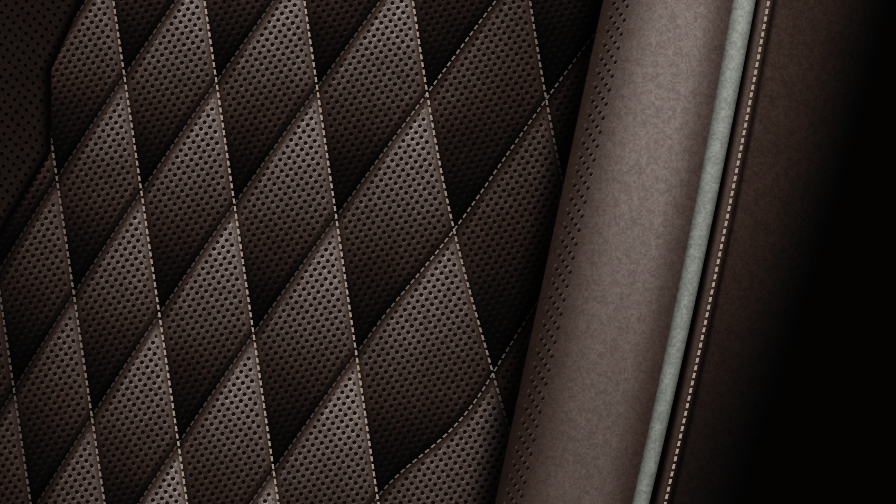
Write a Shadertoy shader that draws this texture.

```glsl
#define HEIGHT 432.0      // layout units per canvas height
#define SEAM_SLANT 0.147
#define QUILT_DARK 0.035
#define QUILT_LIGHT 0.40
#define HOLE_RADIUS 1.75
#define STITCH_PERIOD 6.5
#define GRAIN 0.30
#define BOLSTER_LIGHT 0.42
#define PIPING_COLOR vec3(0.54, 0.55, 0.52)
#define THREAD_COLOR vec3(0.68, 0.61, 0.55)

float hash(vec2 p) {
    vec3 q = fract(vec3(p.xyx) * 0.1031);
    q += dot(q, q.yzx + 33.33);
    return fract((q.x + q.y) * q.z);
}

float noise(vec2 p) {
    vec2 i = floor(p), f = fract(p);
    f = f * f * (3.0 - 2.0 * f);
    return mix(mix(hash(i), hash(i + vec2(1, 0)), f.x),
               mix(hash(i + vec2(0, 1)), hash(i + vec2(1, 1)), f.x), f.y);
}

// Soft coverage of a shape from its signed distance
float cover(float d, float px) { return 1.0 - smoothstep(-0.5 * px, 0.5 * px, d); }

// Brown leather tone for a given lightness
vec3 leather(float l) {
    return max(vec3(0.015, 0.01, 0.008), l + vec3(0.037, -0.012, -0.03) * smoothstep(0.0, 0.15, l));
}

// Distance to the nearest hole centre of a staggered grid
float holeDistance(vec2 p, vec2 pitch) {
    vec2 q = p / pitch;
    return min(length((fract(q) - 0.5) * pitch), length((fract(q + 0.5) - 0.5) * pitch));
}

float stitch(float across, float along, float halfWidth, float px) {
    float dash = abs(fract(along / STITCH_PERIOD) - 0.5) * STITCH_PERIOD - 2.1;
    return cover(max(abs(across) - halfWidth, dash), px);
}

// Seam coordinates: whole numbers of x lie on steep seams, of y on rising seams
vec2 seamCoords(vec2 p) {
    float bend = 21.0 * p.y * p.y / 99225.0 * smoothstep(320.0, 420.0, p.x);
    float x = p.x - SEAM_SLANT * p.y - bend;
    float u = (sqrt(max(5550.0 + 14.8 * (x - 97.0), 1.0)) - 74.5) / 7.4;
    float b = 96.0 + 6.0 * u;
    float row = (sqrt(max(b * b + 12.0 * (p.y - 65.0 - 5.0 * u), 1.0)) - b) / 6.0;
    return vec2(u, row + u);
}

vec3 quilt(vec2 p, float px, float grain) {
    vec2 s = seamCoords(p), f = fract(s);
    vec2 slope = vec2(length(vec2(dFdx(s.x), dFdy(s.x))), length(vec2(dFdx(s.y), dFdy(s.y)))) / px;
    vec2 seam = (fract(s + 0.5) - 0.5) / max(slope, vec2(0.0001));
    float seamDist = min(abs(seam.x), abs(seam.y));

    // Puffed cells lit from the upper right
    float lit = smoothstep(-0.85, 0.95, f.x - f.y + 0.12 * (noise(p * 0.035) - 0.5));
    float l = mix(QUILT_DARK, QUILT_LIGHT, lit);
    l *= mix(0.3, 1.0, smoothstep(0.0, 9.0, abs(seam.y))) * mix(0.6, 1.0, smoothstep(0.0, 5.0, abs(seam.x)));
    l *= mix(0.35, 1.0, smoothstep(-60.0, 170.0, p.x)) * mix(1.0, 0.5, smoothstep(350.0, 460.0, p.x));
    l *= 1.0 + GRAIN * grain;

    // Perforations with a lit lower rim
    vec2 q = vec2(p.x - SEAM_SLANT * p.y, p.y + 0.2 * p.x);
    float punched = smoothstep(3.0, 6.0, seamDist);
    vec2 pitch = vec2(8.0, 10.0);
    float rim = cover(holeDistance(q - vec2(0.5, 1.8), pitch) - HOLE_RADIUS, px);
    float hole = cover(holeDistance(q, pitch) - HOLE_RADIUS, px);
    l = mix(l, l * 1.5 + 0.025, rim * punched * 0.65);
    l = mix(l, 0.02, hole * punched * 0.88);
    vec3 col = leather(l);

    // Thread
    float light = mix(0.45, 1.0, smoothstep(-20.0, 160.0, p.x)) * mix(1.0, 0.7, smoothstep(350.0, 460.0, p.x));
    float rising = stitch(seam.y, p.x * 0.58 - p.y * 0.81, 0.8, px) * mix(0.3, 0.75, smoothstep(300.0, 390.0, p.x));
    col = mix(col, THREAD_COLOR * light, rising);
    col = mix(col, THREAD_COLOR * light, 0.85 * stitch(seam.x, p.y, 1.0, px));

    // Flat perforated panel in the upper left
    float flatEdge = 44.0 + 0.45 * max(60.0 - p.y, 0.0) - 0.6 * max(p.y - 130.0, 0.0);
    float flatTone = mix(0.085, 0.015, cover(holeDistance(q, vec2(9.0, 11.0)) - 1.5, px));
    flatTone *= smoothstep(0.0, 12.0, flatEdge - p.x) * (1.0 + GRAIN * grain);
    return mix(col, leather(flatTone), cover(p.x - flatEdge, 3.0 * px));
}

vec3 bolster(vec2 p, float inset, float width, float px, float grain) {
    float t = inset / width;
    float l = mix(0.11, BOLSTER_LIGHT, smoothstep(-0.08, 0.55, t));
    l *= 1.0 - 0.5 * smoothstep(0.72, 1.02, t);
    l *= mix(1.05, 0.72, smoothstep(60.0, 432.0, p.y)) * (1.0 + 0.7 * GRAIN * grain);
    vec2 q = vec2(inset - 6.0, p.y + 0.3 * inset);
    float band = cover(abs(inset - 15.0) - 8.0, px);
    float hole = cover(holeDistance(q, vec2(8.0, 12.0)) - 1.5, px);
    float rim = cover(holeDistance(q - vec2(1.5, 1.5), vec2(8.0, 12.0)) - 1.3, px);
    l += 0.09 * rim * band;
    return leather(mix(l, 0.04, hole * band * 0.85));
}

void mainImage(out vec4 fragColor, in vec2 fragCoord) {
    float px = HEIGHT / iResolution.y;
    vec2 p = vec2(fragCoord.x, iResolution.y - fragCoord.y) * px;
    float grain = noise(p * 0.65) + 0.6 * noise(p * 0.27 + 40.0) - 0.8;

    float creaseX = 517.0 - 0.215 * p.y;
    float pipeX = 638.0 - 0.18 * p.y - 0.00006 * p.y * p.y;
    float inset = p.x - creaseX, side = p.x - pipeX;
    float pipeRadius = mix(10.0, 7.5, p.y / HEIGHT);

    // Quilt sinking into the crease beside the bolster
    vec3 col = quilt(p, px, grain);
    col *= mix(0.12, 1.0, smoothstep(2.0, 30.0, -inset));
    col = mix(col, bolster(p, inset, pipeX - pipeRadius - creaseX, px, grain), cover(-inset, 2.0 * px));

    // Outer panel with its raised, stitched lip
    float outer = 0.18 * (1.0 - smoothstep(25.0, 145.0, side + 0.08 * p.y));
    outer *= mix(1.0, 0.55, smoothstep(100.0, 432.0, p.y)) * (1.0 + GRAIN * grain);
    float lip = exp(-pow((side - 17.0) / 4.0, 2.0));
    outer = outer * smoothstep(10.0, 17.0, side) + 0.09 * lip;
    outer *= 1.0 - 0.6 * exp(-pow((side - 26.0) / 2.5, 2.0));
    vec3 outerCol = leather(outer);
    outerCol = mix(outerCol, THREAD_COLOR, 0.9 * stitch(side - 21.0, p.y, 1.2, px));
    col = mix(col, outerCol, cover(-side, px));

    // Rounded piping
    float roundness = clamp(side / pipeRadius, -1.0, 1.0);
    float pipeShade = sqrt(1.0 - 0.8 * roundness * roundness) * (1.0 + 0.2 * grain);
    pipeShade *= mix(1.05, 0.85, p.y / HEIGHT);
    col = mix(col, PIPING_COLOR * pipeShade, cover(abs(side) - pipeRadius, px));

    fragColor = vec4(clamp(col, 0.0, 1.0), 1.0);
}
```
